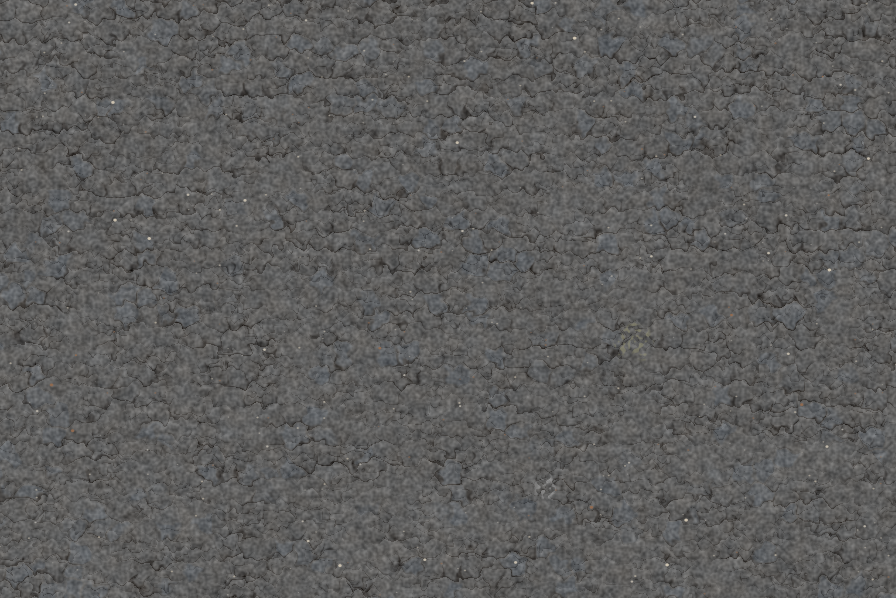
Give the GLSL for this texture, as a WebGL 1 fragment shader.

```glsl
precision highp float;
// Worn dark asphalt: rounded lumps lit from above, with short crevices beneath them.
// Warped Voronoi cells give the lumps, layered gradient noise the grain,
// and a sparse jittered grid scatters the pale and rusty mineral specks.

uniform vec2 u_resolution;

vec2 hash2(vec2 cell) {
  vec3 q = fract(vec3(cell.xyx) * vec3(0.1031, 0.1030, 0.0973));
  q += dot(q, q.yzx + 33.33);
  return fract((q.xx + q.yz) * q.zy);
}

float gradientDot(vec2 cell, vec2 offset) {
  float angle = 6.2832 * hash2(cell).x;
  return dot(vec2(cos(angle), sin(angle)), offset);
}

// Gradient noise, about -0.7 to 0.7
float noise(vec2 p) {
  vec2 i = floor(p), f = fract(p);
  vec2 u = f * f * f * (f * (f * 6.0 - 15.0) + 10.0);
  vec2 e = vec2(1.0, 0.0);
  return mix(mix(gradientDot(i, f), gradientDot(i + e, f - e), u.x),
             mix(gradientDot(i + e.yx, f - e.yx), gradientDot(i + 1.0, f - 1.0), u.x), u.y);
}

// Lump cells: x = gap to the border, y = height above the centre, z = random id
vec3 lumps(vec2 p) {
  vec2 base = floor(p);
  float nearest = 9.0, second = 9.0, height = 0.0, id = 0.0;
  for (int y = -1; y <= 1; y++) {
    for (int x = -1; x <= 1; x++) {
      vec2 cell = base + vec2(float(x), float(y));
      vec2 offset = p - cell - 0.1 - 0.8 * hash2(cell);
      float d = length(offset);
      if (d < nearest) {
        second = nearest;
        nearest = d;
        height = offset.y;
        id = hash2(cell + 71.0).y;
      } else {
        second = min(second, d);
      }
    }
  }
  return vec3(second - nearest, height, id);
}

// Dark crevice along the lower rim of a lump
float crevice(vec3 lump) {
  float rim = 1.0 - smoothstep(0.02, 0.24, lump.x);
  return rim * smoothstep(0.15, -0.4, lump.y);
}

// Soft-edged speck in some cells of a grid; returns its colour and coverage
vec4 specks(vec2 p, float scale, float share, float radius) {
  vec2 cell = floor(p * scale);
  vec2 pick = hash2(cell + 19.0);
  vec2 offset = (fract(p * scale) - 0.25 - 0.5 * hash2(cell + 5.0)) / scale;
  float size = radius * (0.6 + 0.7 * pick.y);
  float soft = 0.0013;
  float cover = 1.0 - smoothstep(size - soft, size + soft, length(offset * vec2(1.0, 1.2)));
  vec3 cream = mix(vec3(0.66, 0.65, 0.63), vec3(0.87, 0.82, 0.73), pick.y);
  vec3 rust = vec3(0.58, 0.42, 0.31);
  return vec4(mix(cream, rust, step(0.72, hash2(cell + 43.0).x)), cover * step(pick.x, share));
}

// Flaky stain with a ragged outline
float stain(vec2 p, vec2 centre, float radius) {
  float d = length(p - centre) / radius + 0.7 * noise(p * 45.0);
  return (1.0 - smoothstep(0.6, 1.1, d)) * smoothstep(0.0, 0.22, noise(p * 110.0));
}

void main() {
  vec2 p = gl_FragCoord.xy / u_resolution.y;

  // Lumps of two sizes, roughened by a small warp
  vec2 warp = vec2(noise(p * 60.0), noise(p * 60.0 + 37.0)) * 0.014;
  vec2 q = p + warp;
  vec3 large = lumps(q * vec2(27.0, 31.0));
  vec3 small = lumps(q * vec2(54.0, 62.0) + 13.0);

  // Crevices come and go in patches, and are stronger toward the top
  float worn = noise(p * 11.0) + 0.22 * (p.y - 0.5);
  float dark = 0.125 * crevice(large) * smoothstep(-0.3, 0.25, worn);
  dark += 0.095 * crevice(small) * smoothstep(-0.25, 0.3, noise(p * 19.0 + 8.0));

  // Fine grain and directional light on the surface
  float grain = 0.105 * noise(p * 175.0) + 0.085 * noise(p * 98.0 + 3.0);
  grain += 0.055 * noise(p * 46.0 + 9.0);
  float relief = noise(p * 72.0) - noise(p * 72.0 + vec2(0.05, 0.35));
  float tone = 0.374 + grain + 0.045 * relief - dark;
  tone += 0.022 * large.y + 0.02 * small.y + 0.024 * (small.z - 0.5);
  tone += 0.018 * noise(p * 4.0) + 0.02 * noise(p * 15.0);

  // Nearly neutral binder, bluish stones and brown dust in the crevices
  vec3 color = tone * vec3(1.006, 1.0, 0.99);
  float bluish = smoothstep(0.78, 0.9, large.z) * smoothstep(0.05, 0.3, large.x);
  color += bluish * vec3(0.0, 0.012, 0.026);
  color += vec3(0.012, 0.002, -0.009) * noise(p * 34.0 + 21.0);
  color += dark * vec3(0.07, 0.0, -0.05);

  // Lichen and chalky stains
  color = mix(color, vec3(0.56, 0.55, 0.44), 0.6 * stain(p, vec2(1.06, 0.43), 0.032));
  color = mix(color, vec3(0.66), 0.6 * stain(p, vec2(0.91, 0.19), 0.022));

  // Mineral specks, many faint and few bright
  vec4 faint = specks(p, 75.0, 0.035, 0.0014);
  vec4 bright = specks(p + 3.7, 31.0, 0.03, 0.0024);
  color = mix(color, faint.rgb, 0.55 * faint.a);
  color = mix(color, bright.rgb, 0.9 * bright.a);

  gl_FragColor = vec4(clamp(color, 0.0, 1.0), 1.0);
}
```
